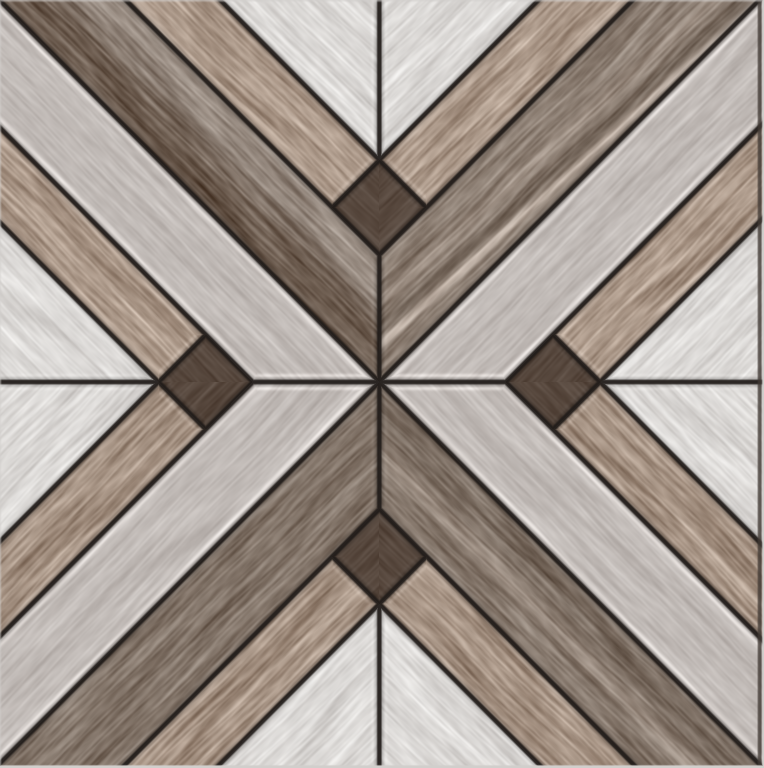
A WebGL 2 fragment shader for this pattern:

```glsl
#version 300 es
precision highp float;
// Draws a parquet tile: mitred wood planks forming a diagonal cross with four dark square insets.

uniform vec2 u_resolution;
out vec4 outColor;

vec2 hash2(vec2 p) {
  return fract(sin(vec2(dot(p, vec2(127.1, 311.7)), dot(p, vec2(269.5, 183.3)))) * 4375.85);
}

// Distance to the nearest scattered cell point
float cellular(vec2 p) {
  vec2 cell = floor(p), local = fract(p);
  float nearest = 2.0;
  for (int y = -1; y <= 1; y++) {
    for (int x = -1; x <= 1; x++) {
      vec2 offset = vec2(x, y);
      nearest = min(nearest, length(offset + hash2(cell + offset) - local));
    }
  }
  return nearest;
}

// Warped sines stretched along the plank: g.x runs with the fibres, g.y across them
float woodGrain(vec2 g, float seed) {
  float sum = 0.0, freq = 85.0;
  for (int i = 0; i < 6; i++) {
    float k = float(i);
    float warp = 1.6 * sin(g.x * (7.0 + 4.0 * k) + seed * (k + 1.0))
               + 1.2 * sin(g.x * 23.0 + g.y * freq * 0.37 + seed);
    sum += sin(g.y * freq + warp + seed * 3.1 * k);
    freq *= 1.6;
  }
  return sum / 6.0;
}

// Soft pale or dark stripe of given half width
float stripe(float offset, float halfWidth) {
  return exp(-offset * offset / (halfWidth * halfWidth));
}

void main() {
  vec2 uv = gl_FragCoord.xy / u_resolution;
  float pixel = 1.0 / u_resolution.y;
  vec2 p = uv - vec2(0.4965, 0.5026);
  vec2 q = abs(p);
  float across = abs(q.y - q.x);
  float along = q.x + q.y;
  bool vertical = q.y > q.x;
  bool onLeft = p.x < 0.0, onTop = p.y > 0.0;

  float inner = 0.1655, outer = 0.289;
  bool inset = across > inner && along < outer;
  float band = step(inner, across) + step(outer, across);
  float seed = 1.7 + band * 2.3 + (onLeft ? 4.1 : 0.0) + (onTop ? 7.7 : 0.0) + (vertical ? 1.3 : 0.0);

  // Seams between the planks, as a distance
  float seam = min(across, min(abs(across - inner), abs(across - outer))) * 0.7071;
  if (band == 1.0) seam = min(seam, abs(along - outer) * 0.7071);
  if (!inset) seam = min(seam, min(q.x, q.y));

  // Wood tone, grain strength and edge highlight for each part
  vec2 fibre = vec2(along, across) * 0.7071;
  float grain = woodGrain(fibre, seed);
  float fleck = cellular(fibre * vec2(38.0, 165.0) + seed * 9.0) - 0.45;
  vec3 wood;
  float contrast, shine;
  if (inset) {
    wood = vec3(0.34, 0.28, 0.24);
    contrast = 0.07;
    shine = 0.03;
  } else if (band == 2.0) {
    wood = vec3(0.86, 0.85, 0.84);
    contrast = 0.10;
    shine = 0.07;
  } else if (band == 1.0) {
    wood = vec3(0.665, 0.59, 0.53) - (onTop ? 0.0 : 0.025);
    contrast = 0.17;
    shine = 0.10;
  } else if (!vertical) {
    wood = vec3(0.755, 0.73, 0.715);
    contrast = 0.08;
    shine = 0.18;
  } else {
    wood = vec3(0.51, 0.455, 0.41);
    contrast = 0.15;
    shine = 0.05;
    if (onTop && onLeft) {
      wood += mix(vec3(-0.10, -0.11, -0.115), vec3(0.07, 0.075, 0.08), smoothstep(0.05, 0.11, across + 0.012 * grain));
    } else if (onTop) {
      float drift = across - 0.048 + 0.1 * q.x;
      wood += 0.03 + 0.22 * stripe(drift, 0.007) - 0.09 * stripe(drift - 0.02, 0.011);
      wood += 0.09 * stripe(drift - 0.055, 0.012);
    } else if (!onLeft) {
      wood += 0.11 * stripe(across - 0.09, 0.016) - 0.05 * stripe(across - 0.035, 0.025);
    }
  }
  vec3 color = wood + contrast * grain * vec3(0.95, 1.0, 1.02);
  color += fleck * contrast * 0.55;

  // Bevel: pale rim beside the seam, then a soft shadow into the dark joint
  color += shine * stripe(seam - 0.008, 0.003);
  color *= 1.0 - 0.25 * stripe(seam, 0.007);
  float joint = 1.0 - smoothstep(0.0018 - 0.4 * pixel, 0.0038 + 0.6 * pixel, seam);
  color = mix(color, vec3(0.13, 0.11, 0.10), joint * 0.92);

  // Tile rim: right-hand joint and a pale outer margin
  float rightJoint = 1.0 - smoothstep(0.001, 0.003 + pixel, abs(uv.x - 0.9945));
  color = mix(color, vec3(0.25, 0.22, 0.20), rightJoint * 0.8);
  float margin = max(smoothstep(0.996, 0.999, uv.x), smoothstep(0.996, 1.0, uv.y) * 0.6);
  margin = max(margin, 1.0 - smoothstep(0.002, 0.005, uv.y));
  margin = max(margin, 0.5 - 0.5 * smoothstep(0.0, 0.003, uv.x));
  color = mix(color, vec3(0.82, 0.81, 0.80), margin);

  outColor = vec4(clamp(color, 0.0, 1.0), 1.0);
}
```
